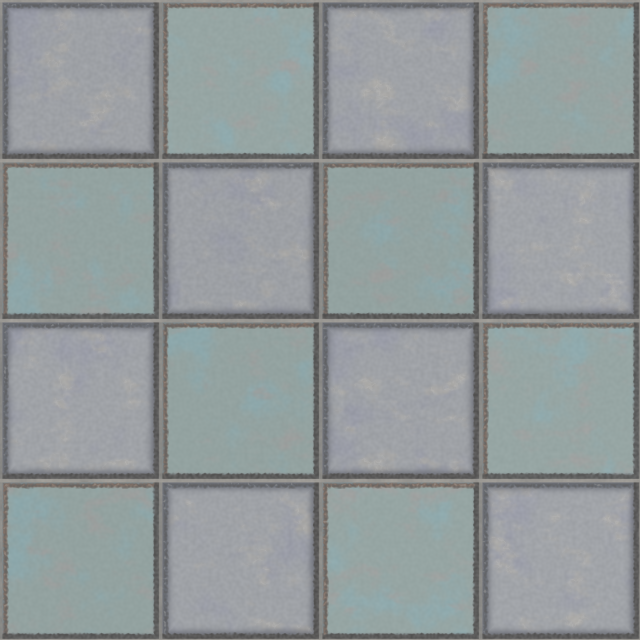
Give the GLSL for this texture, as a Shadertoy shader.

```glsl
// Checkerboard of worn glazed tiles, sage green and lavender grey, with pale grout.
// Each tile has a shadow on its right and lower sides and a chipped rim on its left
// and upper sides; wrapped gradient noise adds clouding, grain and fine crackle.

const float GRID = 4.0;              // tiles across and down
const float GROUT_HALF = 0.011;      // widths in units of one tile
const float GROUT_SHIFT = 0.004;
const float SHADOW_WIDTH = 0.038;
const float RIM_CENTRE = 0.034;
const float RIM_HALF = 0.013;
const float SOFT_WIDTH = 0.034;
const float RAGGED = 0.010;
const float GRAIN = 0.028;

const vec3 SAGE = vec3(0.580, 0.640, 0.632);
const vec3 SAGE_COOL = vec3(0.555, 0.660, 0.675);
const vec3 SAGE_WARM = vec3(0.615, 0.625, 0.620);
const vec3 LAVENDER = vec3(0.622, 0.634, 0.652);
const vec3 LAVENDER_COOL = vec3(0.600, 0.610, 0.655);
const vec3 LAVENDER_WARM = vec3(0.665, 0.660, 0.650);
const vec3 SHADOW = vec3(0.345, 0.340, 0.335);
const vec3 SOFT_EDGE = vec3(0.400, 0.410, 0.445);
const vec3 RUST = vec3(0.500, 0.420, 0.375);
const vec3 SLATE = vec3(0.400, 0.415, 0.440);
const vec3 GROUT_PALE = vec3(0.660, 0.645, 0.620);
const vec3 GROUT_DULL = vec3(0.500, 0.500, 0.490);

float hash(vec2 p) {
    uvec2 q = uvec2(p);
    uint h = q.x * 73856u + q.y * 19349u + 7919u;
    h = (h ^ (h >> 15)) * 0x2c1b3c6du;
    h = (h ^ (h >> 12)) * 0x297a2d39u;
    h ^= h >> 15;
    return float(h & 0xffffu) / 65536.0;
}

// Gradient at a lattice point, repeating after "period" points
vec2 gradient(vec2 p, vec2 period) {
    float angle = 6.28319 * hash(mod(p, period));
    return vec2(cos(angle), sin(angle));
}

// Gradient noise, about -1 to 1
float noise(vec2 p, vec2 period) {
    vec2 i = floor(p), f = p - i;
    vec2 u = f * f * f * (f * (f * 6.0 - 15.0) + 10.0);
    vec2 e = vec2(1.0, 0.0);
    float a = dot(gradient(i, period), f);
    float b = dot(gradient(i + e.xy, period), f - e.xy);
    float c = dot(gradient(i + e.yx, period), f - e.yx);
    float d = dot(gradient(i + e.xx, period), f - e.xx);
    return 1.4 * mix(mix(a, b, u.x), mix(c, d, u.x), u.y);
}

float fbm(vec2 uv, vec2 freq, vec2 offset) {
    float sum = 0.0, amp = 0.55;
    for (int k = 0; k < 4; k++) {
        sum += amp * noise(uv * freq + offset, freq);
        freq *= 2.0;
        amp *= 0.55;
    }
    return sum;
}

float band(float d, float halfWidth, float aa) {
    return 1.0 - smoothstep(halfWidth - aa, halfWidth + aa, abs(d));
}

// Glaze with clouding, grain and a little crackle
vec3 glaze(vec2 uv, vec2 id, float isSage) {
    vec2 offset = id * 17.0;
    float cloud = fbm(uv, vec2(12.0), offset);
    float streak = fbm(uv, vec2(16.0, 24.0), offset + 5.0);
    vec3 base = mix(LAVENDER, SAGE, isSage);
    vec3 cool = mix(LAVENDER_COOL, SAGE_COOL, isSage);
    vec3 warm = mix(LAVENDER_WARM, SAGE_WARM, isSage);
    vec3 col = mix(base, cool, smoothstep(0.0, 0.55, cloud));
    col = mix(col, warm, smoothstep(0.05, 0.6, streak));
    float grain = noise(uv * 160.0, vec2(160.0)) + 0.6 * noise(uv * 80.0, vec2(80.0));
    col += GRAIN * grain * mix(0.7, 0.4, isSage);
    float vein = 1.0 - smoothstep(0.0, 0.10, abs(fbm(uv, vec2(32.0), offset + 9.0)));
    float crackle = vein * (1.0 - isSage) * smoothstep(0.1, 0.5, streak);
    return col + 0.025 * crackle + 0.02 * (hash(id + 31.0) - 0.5);
}

void mainImage(out vec4 fragColor, in vec2 fragCoord) {
    vec2 uv = fragCoord / iResolution.xy;
    float aa = 0.75 * GRID / min(iResolution.x, iResolution.y);
    vec2 id = floor(uv * GRID), f = fract(uv * GRID);
    float isSage = 1.0 - mod(id.x + id.y, 2.0);
    float fine = noise(uv * 192.0, vec2(192.0));
    float wear = fbm(uv, vec2(20.0), vec2(3.0));

    // Distances to the lit (left, top) and shaded (right, bottom) sides
    float lit = min(f.x, 1.0 - f.y);
    float shade = min(1.0 - f.x, f.y);
    float chip = RAGGED * (0.7 * fine + 0.5 * wear);
    vec3 col = glaze(uv, id, isSage);

    // Blurred dark border, broad on lavender and narrow on sage
    float inset = max(min(lit, shade) - 0.03, 0.0);
    float width = SOFT_WIDTH * mix(1.0 + 0.3 * wear, 0.35, isSage);
    float soft = exp(-inset * inset / (width * width));
    col = mix(col, SOFT_EDGE, soft * mix(0.75, 0.45, isSage));

    // Chipped rim, then cast shadow
    float speckle = smoothstep(-0.5, 0.5, fine + 0.6 * wear);
    vec3 rim = mix(mix(SLATE, RUST, isSage), SHADOW, 0.65 * (1.0 - speckle));
    rim = mix(rim, GROUT_PALE, 0.45 * smoothstep(0.25, 0.8, fine));
    col = mix(col, rim, 0.85 * band(lit - RIM_CENTRE + chip, RIM_HALF, 2.0 * aa));
    float dark = 1.0 - smoothstep(-0.006, 0.008, shade - SHADOW_WIDTH + chip);
    col = mix(col, SHADOW + 0.06 * fine, dark * mix(0.8, 0.95, hash(id + 7.0)));

    // Grout, paler along the rows than along the columns
    vec2 seam = f - round(f);
    float column = band(seam.x - GROUT_SHIFT, GROUT_HALF, aa);
    float row = band(seam.y + GROUT_SHIFT, GROUT_HALF, aa);
    float worn = 0.5 * wear + 0.12 * fine;
    col = mix(col, mix(GROUT_DULL, GROUT_PALE, clamp(0.3 + worn, 0.0, 1.0)), 0.9 * column);
    col = mix(col, mix(GROUT_DULL, GROUT_PALE, clamp(0.7 + worn, 0.0, 1.0)), 0.95 * row);

    fragColor = vec4(clamp(col, 0.0, 1.0), 1.0);
}
```
